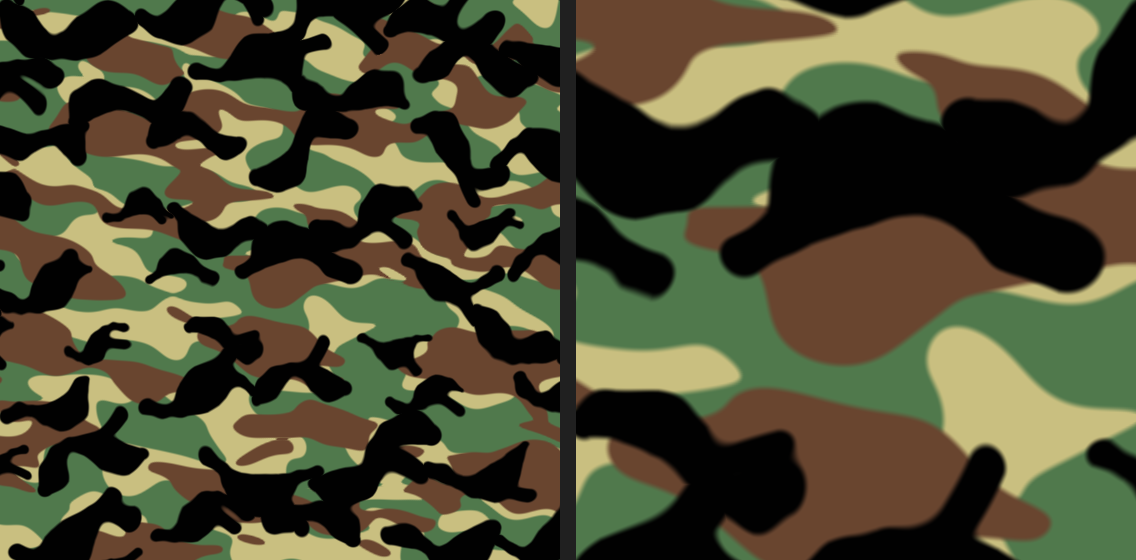
Left: the whole. Right: its middle third, enlarged.
This pattern is drawn by a Shadertoy shader. Its source:

```glsl
// Woodland camouflage: tan and brown patches over green, cut from sums of
// random plane waves, topped by black limbs. Each limb is a snaking chain
// of tapered capsules with one side branch, scattered on a jittered grid.

const float PI = 3.14159265;
const vec3 GREEN = vec3(0.315, 0.475, 0.30);
const vec3 TAN   = vec3(0.79, 0.75, 0.50);
const vec3 BROWN = vec3(0.41, 0.27, 0.185);
const vec3 BLACK = vec3(0.005);
const float SOFTNESS = 0.0024;           // half width of an edge
const vec2 LIMB_CELL = vec2(0.25, 0.125);
const float LIMB_SCALE = 0.9;

vec3 hash3(vec2 p) {
    vec3 q = fract(p.xyx * vec3(0.1031, 0.1030, 0.0973));
    q += dot(q, q.yxz + 33.33);
    return fract((q.xxy + q.yzz) * q.zyx);
}

vec2 heading(float angle) {
    return vec2(cos(angle), sin(angle));
}

// Smooth random field with zero mean and unit variance
float waveField(vec2 p, float seed) {
    const int WAVES = 28;
    float sum = 0.0;
    for (int i = 0; i < WAVES; i++) {
        vec3 rnd = hash3(vec2(float(i) + 1.0, seed));
        vec2 dir = heading(PI * (float(i) + rnd.x) / float(WAVES));
        sum += cos(2.0 * PI * (dot(p, dir) * mix(0.55, 1.35, rnd.y) + rnd.z));
    }
    return sum * sqrt(2.0 / float(WAVES));
}

// Broad patches with finer lobes and wisps, again of unit variance
float patchField(vec2 p, float seed) {
    const float FINE = 0.38;
    float sum = waveField(p, seed) + FINE * waveField(p * 2.3, seed + 5.0);
    return sum / sqrt(1.0 + FINE * FINE);
}

// Approximate distance to a contour of a field, in canvas units
float contourDistance(float field, float level) {
    float slope = length(vec2(dFdx(field), dFdy(field))) * iResolution.y;
    return (level - field) / max(slope, 0.001);
}

float smoothMin(float a, float b, float k) {
    float h = max(k - abs(a - b), 0.0) / k;
    return min(a, b) - 0.25 * h * h * k;
}

float taperedCapsule(vec2 p, vec2 a, vec2 b, float ra, float rb) {
    vec2 pa = p - a, ba = b - a;
    float t = clamp(dot(pa, ba) / dot(ba, ba), 0.0, 1.0);
    return length(pa - ba * t) - mix(ra, rb, t);
}

// One limb around the origin: a snaking spine and a thin branch
float limb(vec2 p, vec2 cell) {
    const int JOINTS = 7;
    const float STEP = 0.031;
    vec3 rnd = hash3(cell + 57.0);
    vec3 phase = 2.0 * PI * hash3(cell * 3.7 + 11.3);
    float size = mix(0.65, 1.35, rnd.z);
    p /= size;
    float lean = mix(-0.65, 0.45, rnd.x);
    vec2 a = -0.5 * STEP * float(JOINTS) * heading(lean);
    float ra = 0.014, d = 1.0;
    for (int i = 1; i <= JOINTS; i++) {
        float n = float(i);
        float angle = lean + 0.8 * sin(phase.x + n * 0.85);
        float bulk = 0.7 + 0.4 * sin(PI * n / float(JOINTS));
        float swell = 0.5 + 0.5 * sin(phase.y + n * 1.25);
        vec2 b = a + STEP * heading(angle);
        float rb = mix(0.009, 0.031, swell) * bulk;
        d = smoothMin(d, taperedCapsule(p, a, b, ra, rb), 0.014);
        if (i == 4) {
            float side = rnd.y < 0.5 ? -1.0 : 1.0;
            float fork = side * (0.75 + 0.25 * sin(phase.z));
            vec2 tip = b + 0.078 * heading(lean + fork);
            d = smoothMin(d, taperedCapsule(p, b, tip, 0.013, 0.014), 0.026);
        }
        a = b;
        ra = rb;
    }
    return d * size;
}

// Nearest limb on a brick grid with jittered centres
float limbs(vec2 p) {
    float d = 1.0;
    float baseRow = floor(p.y / LIMB_CELL.y);
    for (int j = -1; j <= 1; j++) {
        float row = baseRow + float(j);
        float shift = 0.5 * mod(row, 2.0);
        float baseCol = floor(p.x / LIMB_CELL.x - shift);
        for (int i = -1; i <= 1; i++) {
            vec2 cell = vec2(baseCol + float(i), row);
            vec2 jitter = (hash3(cell + 19.0).xy - 0.5) * vec2(0.4, 0.4);
            vec2 centre = (cell + vec2(shift, 0.0) + 0.5 + jitter) * LIMB_CELL;
            d = min(d, limb(p - centre, cell + 100.0));
        }
    }
    return d;
}

vec3 paint(vec3 under, vec3 colour, float d) {
    return mix(colour, under, smoothstep(-SOFTNESS, SOFTNESS, d));
}

void mainImage(out vec4 fragColor, in vec2 fragCoord) {
    vec2 uv = fragCoord / iResolution.y;

    // Gentle warp makes the outlines lobed
    vec2 warp = vec2(waveField(uv * 8.0, 3.0), waveField(uv * 8.0, 8.0));
    vec2 p = uv + 0.006 * warp;

    // Wide flat patches that sink slightly to the right
    vec2 flatP = vec2(p.x * 3.3, (p.y + 0.16 * p.x) * 8.0);
    float tanField = patchField(flatP, 21.0);
    float brownField = patchField(flatP, 34.0);

    vec3 colour = paint(GREEN, TAN, contourDistance(tanField, 0.15));
    colour = paint(colour, BROWN, contourDistance(brownField, 0.38));
    float limbDistance = LIMB_SCALE * limbs((uv + 0.003 * warp) / LIMB_SCALE);
    colour = paint(colour, BLACK, limbDistance);
    fragColor = vec4(colour, 1.0);
}
```
